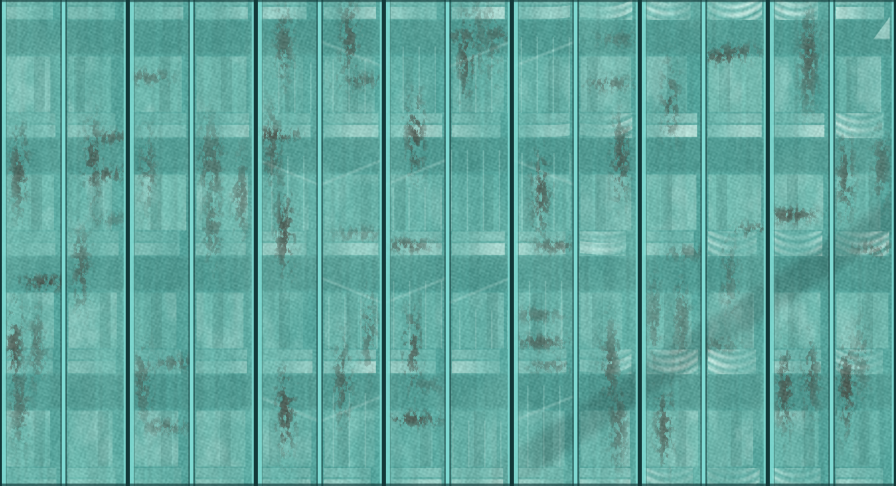
This texture is drawn by a WebGL 2 fragment shader. Its source:

```glsl
#version 300 es
precision highp float;
// Weathered teal mesh panels in seven bays, with storeys showing through behind.
uniform vec2 u_resolution;
out vec4 outColor;

float hash(vec2 p) {
  vec3 q = fract(vec3(p.xyx) * 0.1031);
  q += dot(q, q.yzx + 33.33);
  return fract((q.x + q.y) * q.z);
}

float noise(vec2 p) {
  vec2 i = floor(p), f = fract(p);
  f = f * f * (3.0 - 2.0 * f);
  return mix(mix(hash(i), hash(i + vec2(1, 0)), f.x),
             mix(hash(i + vec2(0, 1)), hash(i + vec2(1, 1)), f.x), f.y);
}

float fbm(vec2 p) {
  float sum = 0.0, amp = 0.5;
  for (int i = 0; i < 4; i++) {
    sum += amp * noise(p);
    p = p * 2.03 + 17.1;
    amp *= 0.5;
  }
  return sum / 0.9375;
}

// Smooth-edged interval from lo to hi.
float span(float x, float lo, float hi, float soft) {
  return smoothstep(lo - soft, lo + soft, x) * (1.0 - smoothstep(hi - soft, hi + soft, x));
}

// Rust patches scattered over one panel: tall runs and flat scrapes.
float rust(float panel, float across, float down, vec2 p) {
  float grain = fbm(p * vec2(150.0, 95.0));
  float runs = noise(p * vec2(110.0, 14.0));
  float total = 0.0;
  for (int i = 0; i < 5; i++) {
    vec2 key = vec2(panel * 3.7 + 5.0, float(i) * 9.1 + 2.0);
    vec2 center = vec2(0.2 + 0.6 * hash(key), 0.06 + 0.84 * hash(key + 31.0));
    float flatness = step(0.6, hash(key + 57.0));
    vec2 size = mix(vec2(0.14, 0.075), vec2(0.36, 0.016), flatness);
    vec2 d = (vec2(across, down) - center) / size;
    float strength = 0.35 + 0.65 * hash(key + 83.0);
    float wear = grain + 0.3 * (runs - 0.5) * (1.0 - flatness);
    total = max(total, strength * smoothstep(0.42, 0.72, wear + 0.3 * exp(-dot(d, d)) - 0.1)
                       * exp(-0.8 * dot(d, d)));
  }
  return total;
}

void main() {
  vec2 uv = gl_FragCoord.xy / u_resolution;
  vec2 p = gl_FragCoord.xy / u_resolution.y;
  float down = 1.0 - uv.y;
  float panel = floor(uv.x * 14.0), across = fract(uv.x * 14.0);
  float level = (down - 0.233) / 0.243;
  float storey = floor(level), f = fract(level);
  vec2 id = vec2(panel, storey + 4.0);
  float softX = 10.0 / u_resolution.x, softY = 3.0 / u_resolution.y;
  float chance = hash(id + 11.0);

  vec3 teal = vec3(0.33, 0.64, 0.61), light = vec3(0.47, 0.74, 0.70);
  vec3 pale = vec3(0.66, 0.84, 0.81), edge = vec3(0.50, 0.86, 0.83);
  vec3 shade = vec3(0.28, 0.52, 0.49), seam = vec3(0.07, 0.22, 0.22);

  // Cloudy coating and darker slabs between storeys
  float cloud = fbm(p * vec2(9.0, 6.0) + 3.0);
  vec3 color = mix(teal, light, 0.45 * smoothstep(0.4, 0.75, cloud));
  color = mix(color, shade, 0.32 * span(f, 0.21, 0.5, 0.03));

  // Lit windows with a darker pane strip
  float glow = span(f, 0.52, 0.99, softY * 2.0) * span(across, 0.07, 0.72 + 0.2 * chance, softX);
  float side = 1.0 - 0.45 * span(uv.x, 0.3, 0.68, 0.06);
  color = mix(color, light, glow * side * (0.35 + 0.55 * chance));
  float haze = smoothstep(0.42, 0.75, fbm(p * vec2(20.0, 12.0) + 40.0));
  color = mix(color, pale, 0.4 * glow * side * haze);
  float strip = 0.15 + 0.5 * hash(id + 23.0);
  color = mix(color, shade, 0.28 * glow * span(across, strip, strip + 0.17, softX));

  // Sill reflections: straight at left, bowed and striped at right
  float bend = smoothstep(0.6, 0.75, uv.x) * step(0.3, hash(id + 47.0));
  float bow = f + bend * 0.45 * (across - 0.45) * (across - 0.45);
  float sill = span(f, 0.0, 0.21, softY) * span(across, 0.06, 0.78 + 0.14 * chance, softX);
  float straight = 0.4 * span(bow, 0.0, 0.08, softY) + 0.9 * span(bow, 0.1, 0.2, softY);
  float ripple = 0.5 + 0.5 * sin(bow * 88.0 + chance * 6.0);
  float shine = mix(0.4, 0.95, smoothstep(0.15, 0.5, uv.x)) * (0.5 + 0.5 * hash(id + 71.0));
  shine *= 0.65 + 0.35 * sin(across * 5.0 + chance * 5.0);
  color = mix(color, light, 0.35 * sill);
  color = mix(color, vec3(0.78, 0.91, 0.88), sill * shine * mix(straight, ripple, bend * 0.75));

  // Faint railings and stair lines in the central bays
  float middle = span(uv.x, 0.286, 0.643, 0.002);
  float rail = span(fract(across * 4.0 + chance), 0.45, 0.54, softX * 4.0);
  rail *= span(f, 0.3 + 0.4 * hash(id + 5.0), 1.0, softY) * step(0.35, hash(id + 91.0));
  float slope = hash(id + 19.0) > 0.5 ? 0.22 : -0.22;
  float stair = span(f - 0.5 - slope * (across - 0.5), -0.012, 0.012, softY * 2.0);
  color = mix(color, pale, middle * (0.32 * rail + 0.35 * stair * step(0.4, chance)));

  // Slanting soft shadow and a pale corner chip
  float slant = p.y - 0.04 - 0.67 * (p.x - 1.06);
  color *= 1.0 - 0.14 * span(slant, -0.04, 0.035, 0.018) * smoothstep(0.95, 1.15, p.x);
  float chip = span(uv.x, 0.965, 0.993, 0.001) * span(down, 0.105 - 2.5 * (uv.x - 0.965), 0.08, 0.003);
  color = mix(color, pale, 0.8 * chip);

  // Rust, vertical run-off and fine woven grain
  color *= 0.96 + 0.08 * noise(p * vec2(130.0, 5.0));
  color = mix(color, vec3(0.29, 0.31, 0.28), 0.85 * rust(panel, across, down, p));
  float weave = sin(p.x * 520.0 + p.y * 260.0) * sin(p.y * 560.0 - p.x * 180.0);
  color += 0.022 * weave + 0.07 * (noise(p * 240.0) - 0.5);

  // Raised mid seams and dark bay joints with bright lips
  float bay = fract(uv.x * 7.0 + 0.5) - 0.5, mid = fract(uv.x * 7.0) - 0.497;
  float soft = 3.5 / u_resolution.x;
  color = mix(color, seam, 0.6 * span(mid, -0.025, 0.025, soft));
  color = mix(color, edge, span(mid, -0.015, 0.014, soft));
  color = mix(color, edge, 0.85 * span(bay, -0.034, 0.045, soft));
  color = mix(color, seam, span(bay, -0.018, 0.014, soft));
  color = mix(color, shade, 0.5 * span(bay, 0.045, 0.055, soft));

  // Dark top and bottom rims
  float rim = 1.0 - span(down, 0.004, 0.995, 0.002);
  outColor = vec4(mix(color, seam, 0.65 * rim), 1.0);
}
```
